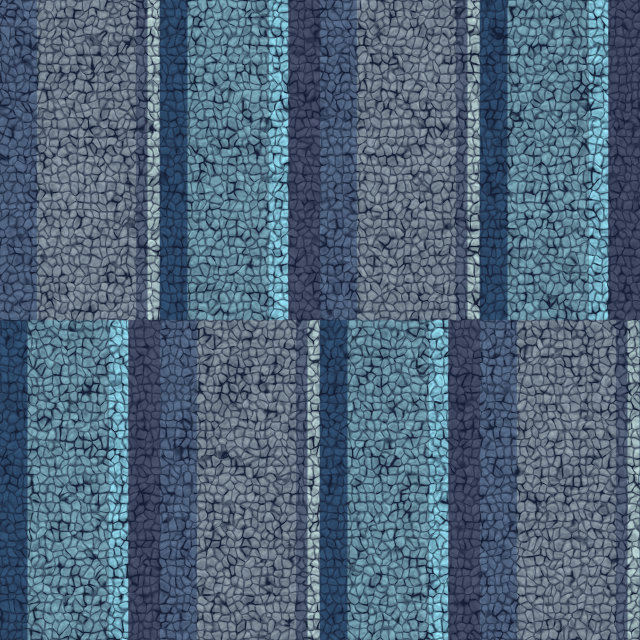
Reproduce this texture procedurally as a WebGL 2 fragment shader.

```glsl
#version 300 es
precision highp float;
// Striped loop-pile carpet: two bands of vertical stripes, the lower one
// shifted by half a repeat. Stripes come from a list of edges; the pile is
// a jittered grid of tilted loops with fibre grain and dark pits between.

uniform vec2 u_resolution;
out vec4 fragColor;

const float REPEATS_ACROSS = 2.0;
const float BANDS = 2.0;
const float BAND_SHIFT = 0.5;
const vec2 LOOP_COUNT = vec2(84.0, 70.0);
const vec2 LOOP_JITTER = vec2(0.85, 0.55);
const float LOOP_TILT = 1.9;
const float PIT_DEPTH = 0.55;
const vec3 SHADOW = vec3(0.08, 0.12, 0.21);

// Left edge of each stripe within one repeat, and its yarn colour
const int STRIPES = 8;
const float EDGE[STRIPES] = float[](0.0, 0.115, 0.425, 0.461, 0.499, 0.586, 0.841, 0.901);
const vec3 YARN[STRIPES] = vec3[](
    vec3(0.27, 0.34, 0.45),   // slate blue
    vec3(0.40, 0.45, 0.51),   // grey
    vec3(0.28, 0.33, 0.42),   // dark grey line
    vec3(0.52, 0.60, 0.63),   // pale grey line
    vec3(0.16, 0.26, 0.38),   // navy
    vec3(0.36, 0.50, 0.57),   // teal
    vec3(0.42, 0.63, 0.71),   // bright aqua
    vec3(0.23, 0.26, 0.36));  // plum navy

vec2 hash2(vec2 p) {
    vec3 q = fract(p.xyx * vec3(0.1031, 0.1030, 0.0973));
    q += dot(q, q.yzx + 33.33);
    return fract((q.xx + q.yz) * q.zy);
}

float noise(vec2 p) {
    vec2 i = floor(p), f = fract(p);
    f = f * f * (3.0 - 2.0 * f);
    float low = mix(hash2(i).x, hash2(i + vec2(1, 0)).x, f.x);
    float high = mix(hash2(i + vec2(0, 1)).x, hash2(i + vec2(1, 1)).x, f.x);
    return mix(low, high, f.y);
}

vec3 stripeColour(float phase, float blur) {
    float x = fract(phase);
    vec3 colour = YARN[STRIPES - 1];
    for (int i = 0; i < STRIPES; i++)
        colour = mix(colour, YARN[i], smoothstep(EDGE[i] - blur, EDGE[i] + blur, x));
    return colour;
}

// Brightness of the pile: near 1 on average, near 0 in the pits
float pileShade(vec2 uv) {
    vec2 p = uv * LOOP_COUNT;
    p += 0.5 * (vec2(noise(p * 0.9 + 7.0), noise(p * 0.9 + 51.0)) - 0.5);
    vec2 cell = floor(p);
    float nearest = 9.0, second = 9.0;
    vec2 local = vec2(0), loopId = vec2(0);

    // Nearest two loops, each measured along its own tilted axes
    for (int j = -1; j <= 1; j++)
    for (int i = -1; i <= 1; i++) {
        vec2 id = cell + vec2(i, j);
        vec2 centre = id + 0.5 + LOOP_JITTER * (hash2(id + 3.0) - 0.5);
        float angle = LOOP_TILT * (hash2(id + 91.0).x - 0.5);
        float c = cos(angle), s = sin(angle);
        vec2 d = mat2(c, -s, s, c) * (p - centre);
        float dist = length(d * vec2(0.85, 1.2));
        if (dist < nearest) {
            second = nearest;
            nearest = dist;
            local = d;
            loopId = id;
        } else {
            second = min(second, dist);
        }
    }

    float body = smoothstep(0.0, 0.36, second - nearest);
    float strand = noise(vec2(local.x * 1.6, local.y * 5.0 + local.x * local.x * 3.0) + loopId * 17.0);
    float grain = noise(uv * 300.0);
    float pit = smoothstep(0.56, 0.85, noise(p * 1.25 + 130.0)) * (1.0 - 0.6 * body);
    float rowSeam = pow(0.5 + 0.5 * cos(6.2832 * p.y), 6.0);

    float shade = 0.60 + 0.66 * body;
    shade += 0.36 * (strand - 0.5) + 0.24 * (grain - 0.5);
    shade += 0.22 * (hash2(loopId + 211.0).y - 0.5) + 0.16 * clamp(local.y, -0.6, 0.6);
    shade -= PIT_DEPTH * pit + 0.14 * rowSeam;
    shade += 0.10 * (noise(uv * 9.0) - 0.5);
    return max(shade, 0.0);
}

void main() {
    vec2 uv = gl_FragCoord.xy / u_resolution;
    vec2 pixel = 1.0 / u_resolution;

    // Stripes of this band, blended softly across the band seam
    float phase = uv.x * REPEATS_ACROSS;
    float blur = 0.7 * pixel.x * REPEATS_ACROSS;
    vec3 lower = stripeColour(phase + BAND_SHIFT, blur);
    vec3 upper = stripeColour(phase, blur);
    float seam = 1.0 / BANDS;
    vec3 yarn = mix(lower, upper, smoothstep(seam - 0.7 * pixel.y, seam + 0.7 * pixel.y, uv.y));

    // Pile light runs from shadow through the yarn colour to highlight
    vec3 colour = mix(SHADOW, yarn, pileShade(uv));
    fragColor = vec4(clamp(colour, 0.0, 1.0), 1.0);
}
```
